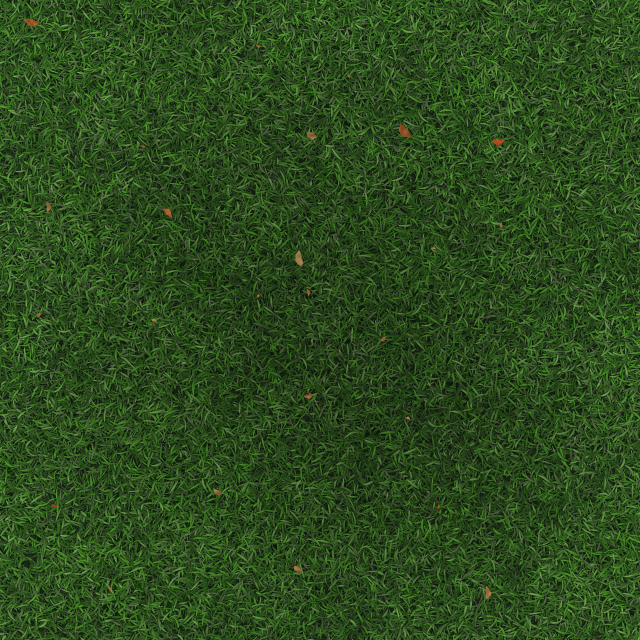
A WebGL 2 fragment shader for this texture:

```glsl
#version 300 es
precision highp float;
precision highp int;
// Short lawn seen from above: many layers of thin, curved blades scattered
// on jittered grids, each casting a soft shadow on the layers beneath.
// Broad noise varies light, dryness and lean; a few fallen leaves lie on top.

uniform vec2 u_resolution;
out vec4 fragColor;

const int   LAYERS       = 12;
const float BLADE_CELLS  = 64.0;                 // grid cells per canvas height
const vec2  BLADE_LENGTH = vec2(0.35, 0.95);     // half length, in cells
const vec2  BLADE_WIDTH  = vec2(0.0008, 0.0017); // half width, in canvas units
const float BLADE_BEND   = 0.3;
const float SHADOW_REACH = 0.003;
const float SHADOW_DEPTH = 0.16;
const float BLADE_GAIN   = 1.25;                 // offsets the shadows
const float DRY_SHARE    = 0.24;
const float LEAF_CELLS   = 7.0;
const float LEAF_SHARE   = 0.6;
const vec2  LEAF_LENGTH  = vec2(0.0035, 0.014);

const vec3 SOIL   = vec3(0.09, 0.14, 0.08);
const vec3 DEEP   = vec3(0.12, 0.20, 0.09);
const vec3 SHADE  = vec3(0.15, 0.27, 0.10);
const vec3 MID    = vec3(0.18, 0.34, 0.11);
const vec3 BRIGHT = vec3(0.24, 0.45, 0.13);
const vec3 PALE   = vec3(0.29, 0.44, 0.20);
const vec3 STRAW  = vec3(0.28, 0.36, 0.22);
const vec3 RUST   = vec3(0.66, 0.27, 0.10);
const vec3 TAN    = vec3(0.56, 0.45, 0.27);

// Integer hash: three independent values from 0 to 1
vec3 hash3(vec2 cell, int seed) {
  uvec3 v = uvec3(ivec3(ivec2(cell) + 1000, seed));
  v = v * 1664525u + 1013904223u;
  v.x += v.y * v.z; v.y += v.z * v.x; v.z += v.x * v.y;
  v ^= v >> 16u;
  v.x += v.y * v.z; v.y += v.z * v.x; v.z += v.x * v.y;
  return vec3(v >> 8u) / 16777216.0;
}

float noise(vec2 p, int seed) {
  vec2 i = floor(p), f = fract(p);
  f = f * f * (3.0 - 2.0 * f);
  float low  = mix(hash3(i, seed).x, hash3(i + vec2(1, 0), seed).x, f.x);
  float high = mix(hash3(i + vec2(0, 1), seed).x, hash3(i + vec2(1, 1), seed).x, f.x);
  return mix(low, high, f.y);
}

float fbm(vec2 p, int seed) {
  return 0.55 * noise(p, seed) + 0.3 * noise(p * 2.3, seed + 1)
       + 0.15 * noise(p * 5.1, seed + 2);
}

vec2 rotate(vec2 p, float a) {
  float c = cos(a), s = sin(a);
  return vec2(c * p.x + s * p.y, c * p.y - s * p.x);
}

// Distance to a pointed sliver along x, tapering to both ends
float sliver(vec2 p, float halfLength, float halfWidth) {
  float t = p.x / halfLength;
  return abs(p.y) - halfWidth * (1.0 - t * t);
}

vec3 bladeColor(float tone, float kind, float dryness) {
  vec3 green = mix(DEEP, SHADE, smoothstep(0.05, 0.3, tone));
  green = mix(green, MID, smoothstep(0.3, 0.6, tone));
  green = mix(green, BRIGHT, smoothstep(0.6, 0.92, tone));
  vec3 dry = mix(STRAW, PALE, smoothstep(0.25, 0.75, tone)) * (0.85 + 0.3 * tone);
  return kind < dryness ? dry : green;
}

vec3 addBlades(vec3 col, vec2 uv, int layer, float lean, float patchTone, float dryness, float aa) {
  float depth = float(layer) / float(LAYERS - 1);
  vec2 p = uv * BLADE_CELLS + hash3(vec2(0), layer + 200).xy;
  vec2 home = floor(p);
  for (int y = -1; y <= 1; y++)
  for (int x = -1; x <= 1; x++) {
    vec2 cell = home + vec2(x, y);
    vec3 place = hash3(cell, 2 * layer + 1), look = hash3(cell, 2 * layer + 2);
    float halfLength = mix(BLADE_LENGTH.x, BLADE_LENGTH.y, look.x) / BLADE_CELLS;
    vec2 q = rotate((p - cell - place.xy) / BLADE_CELLS, lean + place.z * 3.1416);
    q.y += BLADE_BEND * (2.0 * fract(look.x * 17.0) - 1.0) * q.x * q.x / halfLength;
    float d = sliver(q, halfLength, mix(BLADE_WIDTH.x, BLADE_WIDTH.y, fract(look.y * 23.0)));
    float ends = 1.0 - smoothstep(0.8, 1.0, abs(q.x) / halfLength);
    float shadow = ends * (1.0 - smoothstep(0.0, SHADOW_REACH, d));
    float tone = clamp(look.y * 0.9 + 0.2 * (depth - 0.4) + patchTone, 0.0, 1.0);
    vec3 blade = bladeColor(tone, look.z, dryness) * BLADE_GAIN;
    blade *= 0.92 + 0.16 * q.x / halfLength;
    col *= 1.0 - SHADOW_DEPTH * shadow;
    col = mix(col, blade, ends * (1.0 - smoothstep(-aa, aa, d)));
  }
  return col;
}

vec3 addLeaf(vec3 col, vec2 uv, float aa) {
  vec2 cell = floor(uv * LEAF_CELLS);
  vec3 place = hash3(cell, 301), look = hash3(cell, 302);
  float halfLength = mix(LEAF_LENGTH.x, LEAF_LENGTH.y, pow(look.x, 3.0));
  vec2 q = rotate(uv - (cell + 0.15 + 0.7 * place.xy) / LEAF_CELLS, place.z * 6.2832);
  q.y += 0.25 * q.x * q.x / halfLength;
  float ragged = 0.0025 * (noise(uv * 260.0, 303) - 0.5);
  float d = sliver(q, halfLength, halfLength * 0.45) + ragged;
  vec3 leaf = mix(RUST, TAN, look.y) * (0.75 + 0.5 * noise(uv * 180.0, 304));
  return mix(col, leaf, step(look.z, LEAF_SHARE) * (1.0 - smoothstep(-aa, aa, d)));
}

void main() {
  vec2 uv = gl_FragCoord.xy / u_resolution.y;
  vec2 middle = 0.5 * u_resolution / u_resolution.y;
  float aa = 0.7 / u_resolution.y;

  // Broad variation of the lawn
  float patches = fbm(uv * 9.0, 401) - 0.5;
  float dryness = DRY_SHARE + 0.35 * (fbm(uv * 14.0, 411) - 0.5);
  float lean = 3.0 * noise(uv * 5.0, 421);
  float light = mix(0.88, 1.1, smoothstep(0.1, 0.65, length(uv - middle)));
  light += 0.2 * (fbm(uv * 4.0, 431) - 0.5);

  // Ground, blades from the lowest layer up, then leaves
  vec3 col = SOIL * (0.7 + 0.6 * noise(uv * 150.0, 441));
  for (int i = 0; i < LAYERS; i++)
    col = addBlades(col, uv, i, lean, 0.3 * patches, dryness, aa);
  col = addLeaf(col * light, uv, aa);
  fragColor = vec4(col, 1.0);
}
```
